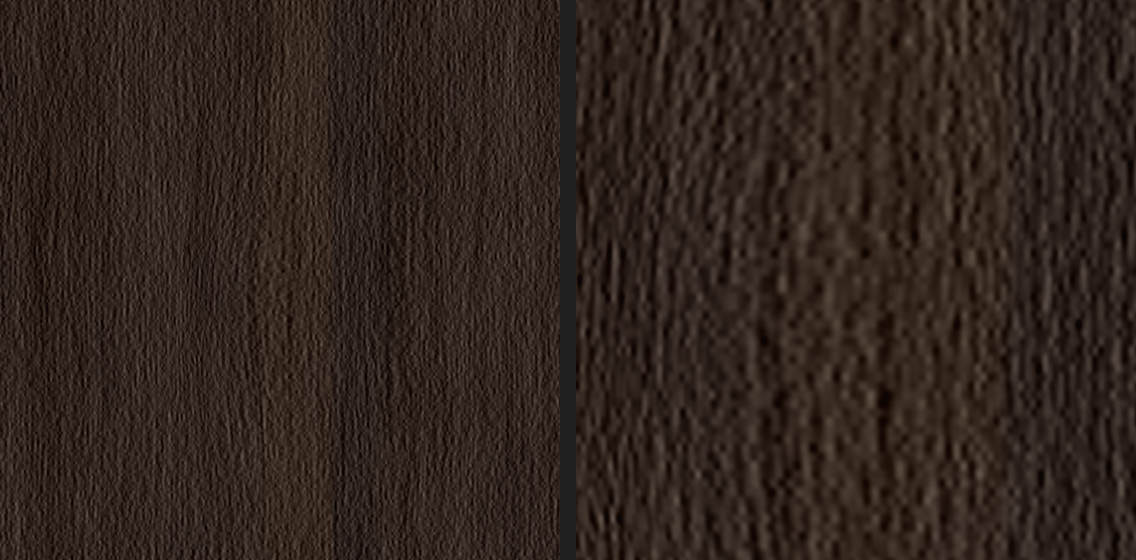
Left, the full canvas; right, a detail of the centre.
A WebGL 2 fragment shader for this texture:

```glsl
#version 300 es
precision highp float;
// Dark stained wood with fine upright fibres, drawn as stretched band-pass noise
// and jittered threads. The grain bows sideways around two spots; one warm band
// and one dark band with a crisp left edge set the overall tone.

uniform vec2 u_resolution;
out vec4 fragColor;

float hash(ivec2 cell) {
    uvec2 q = uvec2(cell) * uvec2(1597334677u, 3812015801u);
    uint n = (q.x ^ q.y) * 1597334677u;
    n = (n ^ (n >> 15)) * 2246822519u;
    n ^= n >> 13;
    return float(n >> 8) / 16777216.0;
}

// Smooth value noise, centred on zero
float noise(vec2 p) {
    ivec2 i = ivec2(floor(p));
    vec2 f = fract(p);
    f = f * f * (3.0 - 2.0 * f);
    float low = mix(hash(i), hash(i + ivec2(1, 0)), f.x);
    float high = mix(hash(i + ivec2(0, 1)), hash(i + ivec2(1, 1)), f.x);
    return mix(low, high, f.y) - 0.5;
}

// Side-by-side difference: keeps narrow fibres, drops wide blotches
float fibreNoise(vec2 p) {
    return noise(p) - noise(p + vec2(1.0, 0.0));
}

float bell(float x, float centre, float width) {
    float d = (x - centre) / width;
    return exp(-d * d);
}

// Across-grain coordinate: fibres run along lines where it is constant
float grainAcross(vec2 p) {
    float bow = 0.032 * bell(p.x, 0.41, 0.09) * bell(p.y, 0.47, 0.22);
    bow += 0.016 * bell(p.x, 0.67, 0.06) * bell(p.y, 0.5, 0.25);
    float wander = 0.006 * noise(p * vec2(6.0, 4.0) + 31.0);
    wander += 0.0022 * noise(p * vec2(24.0, 30.0) + 57.0);
    return p.x + bow + wander;
}

void main() {
    vec2 p = gl_FragCoord.xy / u_resolution;
    float u = grainAcross(p);

    // Broad streaks and soft blotches
    float tone = 0.030 * noise(vec2(u * 11.0, p.y * 1.3) + 5.0);
    tone += 0.036 * noise(vec2(u * 36.0, p.y * 2.0) + 13.0);
    tone += 0.022 * noise(vec2(u * 20.0, p.y * 11.0) + 71.0);

    // Long threads at nearly even spacing
    float threadPhase = u * 96.0 + 1.6 * noise(vec2(u * 26.0, p.y * 3.5) + 23.0);
    float threads = 0.026 * sin(6.2832 * threadPhase);
    threads *= 1.0 + 1.2 * noise(vec2(u * 40.0, p.y * 18.0) + 37.0);

    // Fibres, from long strands to short pores
    float fibre = 0.046 * fibreNoise(vec2(u * 135.0, p.y * 9.0) + 3.0);
    fibre += 0.095 * fibreNoise(vec2(u * 210.0, p.y * 70.0) + 19.0);
    fibre += 0.120 * fibreNoise(vec2(u * 256.0, p.y * 190.0) + 43.0);

    // Growth lines, strongest where the grain bows
    float bowed = bell(p.x, 0.42, 0.06) + 0.7 * bell(p.x, 0.65, 0.05);
    float ringPhase = u * 60.0 + 0.8 * noise(vec2(u * 30.0, p.y * 2.0));
    float rings = 0.018 * bowed * sin(6.2832 * ringPhase);

    // Dark veins: one hugging the bow, one near the left side
    float vein = 0.030 * bell(u, 0.472, 0.006) * bell(p.y, 0.47, 0.25);
    vein += 0.024 * bell(u, 0.07, 0.014) * bell(p.y, 0.52, 0.2);

    // Dark band, wider at mid height, with a crisp left and faded right edge
    float bandEnd = 0.68 + 0.045 * bell(p.y, 0.5, 0.25);
    float edge = p.x + 0.006 * noise(vec2(2.0, p.y * 7.0));
    float darkBand = smoothstep(0.583, 0.596, edge)
        * (1.0 - smoothstep(bandEnd - 0.05, bandEnd + 0.035, u));
    float warmBand = smoothstep(0.45, 0.51, u) * (1.0 - smoothstep(0.580, 0.597, edge));

    float light = tone + threads + fibre + rings - vein;
    vec3 colour = vec3(0.194, 0.146, 0.118) + light * vec3(1.02, 1.0, 0.95);
    colour += warmBand * vec3(0.017, 0.007, 0.001);
    colour -= darkBand * vec3(0.027, 0.021, 0.014);

    // Faint violet cast in scattered patches
    float cool = smoothstep(0.05, 0.35, noise(vec2(u * 16.0, p.y * 6.0) + 91.0));
    colour += cool * vec3(-0.006, -0.006, 0.002);

    fragColor = vec4(max(colour, vec3(0.03, 0.02, 0.015)), 1.0);
}
```
